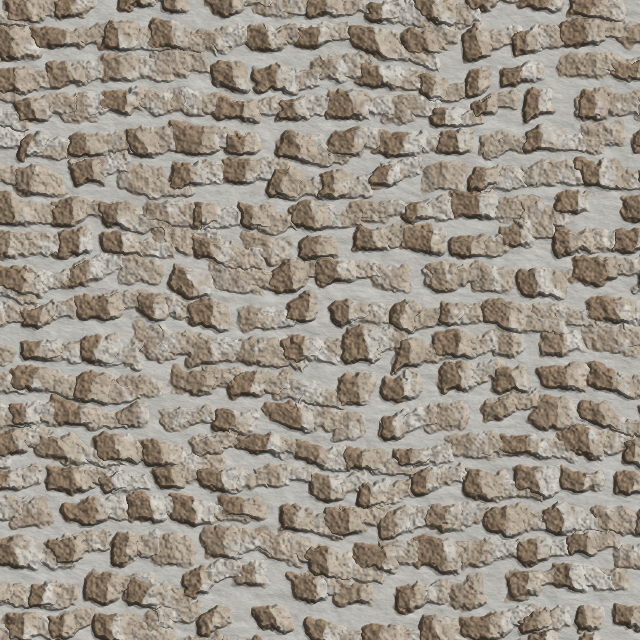
Give the GLSL for this texture, as a Shadertoy shader.

```glsl
float hash(vec2 p) {
    vec3 q = fract(vec3(p.xyx) * 0.1031);
    q += dot(q, q.yzx + 33.33);
    return fract((q.x + q.y) * q.z);
}

float noise(vec2 p) {
    vec2 i = floor(p), f = fract(p);
    f = f * f * (3.0 - 2.0 * f);
    return mix(mix(hash(i), hash(i + vec2(1, 0)), f.x),
               mix(hash(i + vec2(0, 1)), hash(i + vec2(1, 1)), f.x), f.y);
}

float fbm(vec2 p) {
    float sum = 0.0, gain = 0.5;
    for (int i = 0; i < 4; i++) {
        sum += gain * noise(p);
        p = p * 2.03 + 17.3;
        gain *= 0.5;
    }
    return sum;
}

vec2 noise2(vec2 p) {
    return vec2(noise(p), noise(p + 71.7)) - 0.5;
}

float roundBox(vec2 p, vec2 halfSize, float radius) {
    vec2 q = abs(p) - halfSize + radius;
    return length(max(q, 0.0)) + min(max(q.x, q.y), 0.0) - radius;
}

// x: height, y: distance to the nearest stone edge, z: brown left face
vec3 wall(vec2 pos) {
    vec2 cell = vec2(0.081, 0.0535);
    vec2 p = pos + 0.035 * noise2(pos * 6.0) + 0.013 * noise2(pos * 38.0)
           + 0.0065 * noise2(pos * 100.0) + 0.003 * noise2(pos * 210.0);
    float row = floor(p.y / cell.y);
    vec3 result = vec3(0.0, 1.0, 0.0);

    for (int j = -1; j <= 1; j++) {
        float y = row + float(j);
        float shift = hash(vec2(y + 50.0, 3.7)) + 0.5 * y;
        float column = floor(p.x / cell.x + shift);
        for (int i = -2; i <= 1; i++) {
            vec2 id = vec2(column + float(i), y) + 60.0;
            float a = hash(id), b = hash(id + 131.0), c = hash(id + 277.0);
            vec2 centre = vec2(column + float(i) + 0.5 - shift, y + 0.5) * cell;
            vec2 q = p - centre - (vec2(b, c) - 0.5) * vec2(0.018, 0.016);
            q.y += q.x * (a - 0.5) * 0.3;

            // Main stone with two facets meeting at a ridge
            vec2 size = vec2(mix(0.025, 0.042, a), mix(0.018, 0.0235, b));
            float d = roundBox(q, size, 0.012);
            float ridge = q.x - size.x * mix(-0.15, 0.35, c) + 0.3 * q.y * (b - 0.5);
            float relief = mix(0.35, 1.1, smoothstep(0.05, 0.45, hash(id + 419.0)));
            float top = 0.0135 + min(0.24 * ridge, -0.3 * ridge);
            float h = smoothstep(0.0, 0.008, -d) * max(top, 0.002) * relief;

            // Low rubble slab beside it
            float slab = 1.0;
            if (hash(id + 523.0) < 0.75) {
                vec2 offset = vec2(0.018 + 0.028 * a, 0.016 * (c - 0.5));
                slab = roundBox(q - offset, vec2(0.032 + 0.018 * b, 0.0165), 0.005);
            }
            float slabHeight = 0.0045 * smoothstep(0.0, 0.006, -slab);

            result.y = min(result.y, min(d, slab));
            if (max(h, slabHeight) > result.x) {
                result.x = max(h, slabHeight);
                result.z = h > slabHeight
                         ? smoothstep(0.004, -0.004, ridge) * min(relief, 1.0) : 0.0;
            }
        }
    }

    // Rough stone grain and trowelled mortar
    float stone = smoothstep(0.001, -0.004, result.y);
    float grain = 0.0026 * noise(pos * 120.0) + 0.0018 * noise(pos * 240.0 + 5.0);
    float mortar = 0.0035 * fbm(pos * vec2(32.0, 65.0));
    result.x += mix(mortar, grain, stone);
    return result;
}

void mainImage(out vec4 fragColor, in vec2 fragCoord) {
    vec2 uv = fragCoord / iResolution.y;
    vec3 here = wall(uv);

    // Light from the upper right
    float eps = 0.0012;
    vec2 slope = vec2(wall(uv + vec2(eps, 0)).x, wall(uv + vec2(0, eps)).x) - here.x;
    vec3 normal = normalize(vec3(-slope / eps, 1.0));
    float diffuse = max(dot(normal, normalize(vec3(0.6, 0.42, 0.68))), 0.0);
    float blocker = wall(uv + vec2(0.005, 0.0055)).x - here.x;
    float shadow = smoothstep(0.002, 0.01, blocker);

    // Stone and mortar colours, with mortar smeared over the pale faces
    float speckle = fbm(uv * 150.0);
    vec3 paleStone = mix(vec3(0.59, 0.54, 0.48), vec3(0.69, 0.65, 0.59), fbm(uv * 24.0));
    vec3 brownStone = vec3(0.55, 0.475, 0.395);
    vec3 mortarColor = vec3(0.715, 0.71, 0.69)
                     * (0.94 + 0.12 * fbm(uv * vec2(45.0, 90.0)));
    float smear = 0.75 * smoothstep(0.42, 0.62, fbm(uv * vec2(40.0, 28.0) + 9.0));
    paleStone = mix(paleStone, mortarColor, smear);
    vec3 stoneColor = mix(paleStone, brownStone, here.z) * (0.86 + 0.3 * speckle);
    float stone = smoothstep(0.0015, -0.0025, here.y);
    vec3 color = mix(mortarColor, stoneColor, stone);

    color *= min(0.5 + 0.74 * diffuse, 1.14) * (1.0 - 0.3 * shadow);
    fragColor = vec4(clamp(color, 0.0, 1.0), 1.0);
}
```
